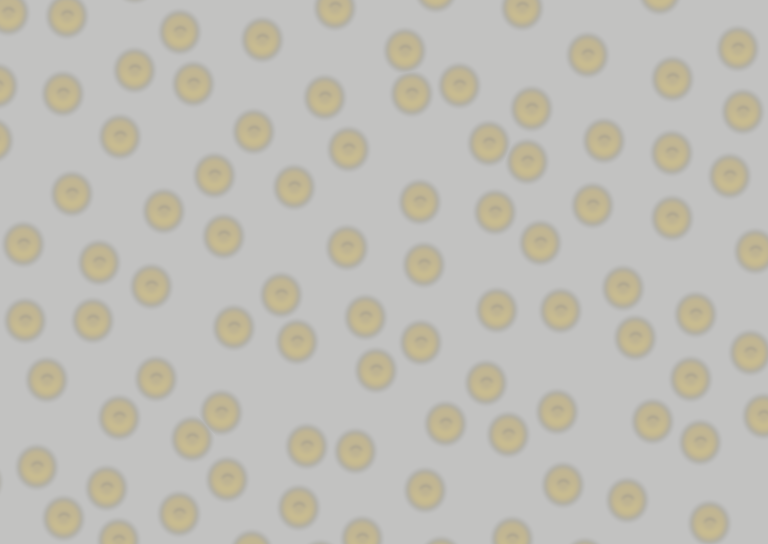
Reproduce this pattern procedurally as a Shadertoy shader.

```glsl
// Scattered soft tan discs with grey rims and small dimples on a plain grey ground.

#define ROW_HEIGHT 0.121   // spacing of rows, in canvas heights
#define COL_WIDTH  0.140   // spacing of discs along a row
#define JITTER     0.038   // largest shift of a disc from its lattice place
#define TILT       0.42    // turn of the lattice, in radians
#define RIM_RADIUS 0.0375  // middle of the fade from rim to ground
#define RIM_BLUR   0.0080  // half width of that fade
#define TAN_RADIUS 0.0306  // middle of the fade from tan to rim
#define TAN_BLUR   0.0078  // half width of that fade

const vec3 GROUND = vec3(0.760, 0.760, 0.757);
const vec3 RIM    = vec3(0.680, 0.676, 0.650);
const vec3 TAN    = vec3(0.752, 0.708, 0.575);
const vec3 BRIGHT = vec3(0.792, 0.742, 0.565);
const vec3 DIMPLE = vec3(0.668, 0.638, 0.560);

vec2 hash2(vec2 p) {
    vec3 q = fract(vec3(p.xyx) * vec3(0.1031, 0.1030, 0.0973));
    q += dot(q, q.yzx + 33.33);
    return fract((q.xx + q.yz) * q.zy);
}

// 1 inside the radius, 0 outside, with a soft edge
float softDisc(float dist, float radius, float blur) {
    return 1.0 - smoothstep(radius - blur, radius + blur, dist);
}

// Offset from the nearest disc centre on a jittered, staggered lattice
vec2 nearestOffset(vec2 p) {
    vec2 nearest = vec2(1.0);
    float baseRow = floor(p.y / ROW_HEIGHT);
    for (float j = -1.0; j <= 1.0; j++) {
        float row = baseRow + j;
        float stagger = 0.5 * mod(row, 2.0);
        float baseCol = floor(p.x / COL_WIDTH - stagger);
        for (float i = -1.0; i <= 1.0; i++) {
            vec2 cell = vec2(baseCol + i, row);
            vec2 rnd = hash2(cell + 57.0);
            float angle = 6.2832 * rnd.x;
            vec2 centre = (cell + vec2(0.5 + stagger, 0.5)) * vec2(COL_WIDTH, ROW_HEIGHT);
            centre += JITTER * sqrt(rnd.y) * vec2(cos(angle), sin(angle));
            vec2 offset = p - centre;
            if (dot(offset, offset) < dot(nearest, nearest)) nearest = offset;
        }
    }
    return nearest;
}

vec3 shadeDisc(vec2 d) {
    float dist = length(d * vec2(1.03, 0.97));

    // Tan face, brighter in a band around the lower side
    float band = exp(-pow((dist - 0.017) / 0.009, 2.0));
    float lower = smoothstep(0.012, -0.018, d.y);
    vec3 face = mix(TAN, BRIGHT, band * (0.15 + 0.75 * lower));

    // Dimple: an arched shadow above the centre, with a faint halo
    vec2 q = d - vec2(0.001, -0.001);
    float arch = exp(-pow((length(q) - 0.009) / 0.0045, 2.0)) * smoothstep(-0.003, 0.009, q.y);
    float halo = exp(-dot(q, q) / 0.00016);
    face = mix(face, DIMPLE, 0.6 * arch + 0.12 * halo);

    vec3 colour = mix(GROUND, RIM, softDisc(dist, RIM_RADIUS, RIM_BLUR));
    return mix(colour, face, softDisc(dist, TAN_RADIUS, TAN_BLUR));
}

void mainImage(out vec4 fragColor, in vec2 fragCoord) {
    vec2 p = fragCoord / iResolution.y;
    mat2 turn = mat2(cos(TILT), sin(TILT), -sin(TILT), cos(TILT));
    vec2 offset = transpose(turn) * nearestOffset(turn * p);
    fragColor = vec4(shadeDisc(offset), 1.0);
}
```
